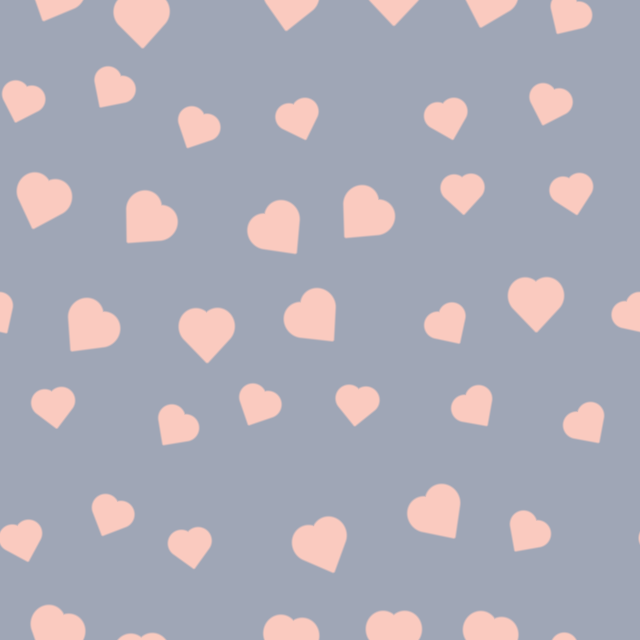
Give the GLSL for this pattern, as a Shadertoy shader.

```glsl
// Scattered, tilted pink hearts in two sizes on a flat grey-blue ground.

const vec3 GROUND_COLOUR = vec3(0.622, 0.650, 0.713);
const vec3 HEART_COLOUR = vec3(0.981, 0.793, 0.750);
const float GRID = 6.0;            // cells per canvas side
const float JITTER = 0.46;         // spread of centres, in cells
const float MAX_TILT = 0.75;       // radians
const float SMALL_SCALE = 0.0528;
const float LARGE_SCALE = 0.0673;
const float EDGE_SOFTNESS = 0.0022;

// Sine-free hash: two coordinates to four values in 0..1.
vec4 hash42(vec2 p) {
    vec4 q = fract(p.xyxy * vec4(0.1031, 0.1030, 0.0973, 0.1099));
    q += dot(q, q.wzxy + 33.33);
    return fract((q.xxyz + q.yzzw) * q.zywx);
}

mat2 rotation(float angle) {
    float c = cos(angle), s = sin(angle);
    return mat2(c, s, -s, c);
}

// Heart with its tip at the origin, grown outward to round the tip.
float heartDistance(vec2 p, float rounding) {
    p.x = abs(p.x);
    if (p.x + p.y > 1.0)
        return length(p - vec2(0.25, 0.75)) - sqrt(0.125) - rounding;
    vec2 toNotch = p - vec2(0.0, 1.0);
    vec2 toSide = p - 0.5 * max(p.x + p.y, 0.0);
    float nearest = sqrt(min(dot(toNotch, toNotch), dot(toSide, toSide)));
    return nearest * sign(p.x - p.y) - rounding;
}

// Distance to one heart, tilted and sized by its random values.
float placedHeart(vec2 p, float tiltRandom, float sizeRandom) {
    float large = step(0.5, sizeRandom);
    float scale = mix(SMALL_SCALE, LARGE_SCALE, large);
    p = rotation((2.0 * tiltRandom - 1.0) * MAX_TILT) * p / scale;
    p.y /= mix(1.0, 1.06, large);
    return heartDistance(p + vec2(0.0, 0.56), 0.05) * scale;
}

// Nearest heart on a jittered grid with staggered rows.
float heartField(vec2 uv) {
    vec2 gridPos = uv * GRID + vec2(0.0, 0.5);
    float nearest = 1.0;
    for (int j = -1; j <= 1; j++) {
        float row = floor(gridPos.y) + float(j);
        float stagger = 0.5 * mod(row, 2.0);
        for (int i = -1; i <= 1; i++) {
            vec2 cell = vec2(floor(gridPos.x - stagger) + float(i), row);
            vec4 random = hash42(mod(cell, GRID) + 17.0);
            vec2 centre = cell + 0.5 + vec2(stagger, 0.0) + (random.xy - 0.5) * JITTER;
            vec2 offset = (gridPos - centre) / GRID;
            nearest = min(nearest, placedHeart(offset, random.z, random.w));
        }
    }
    return nearest;
}

void mainImage(out vec4 fragColor, in vec2 fragCoord) {
    float side = min(iResolution.x, iResolution.y);
    float edge = max(EDGE_SOFTNESS, 0.75 / side);
    float coverage = 1.0 - smoothstep(-edge, edge, heartField(fragCoord / side));
    fragColor = vec4(mix(GROUND_COLOUR, HEART_COLOUR, coverage), 1.0);
}
```
